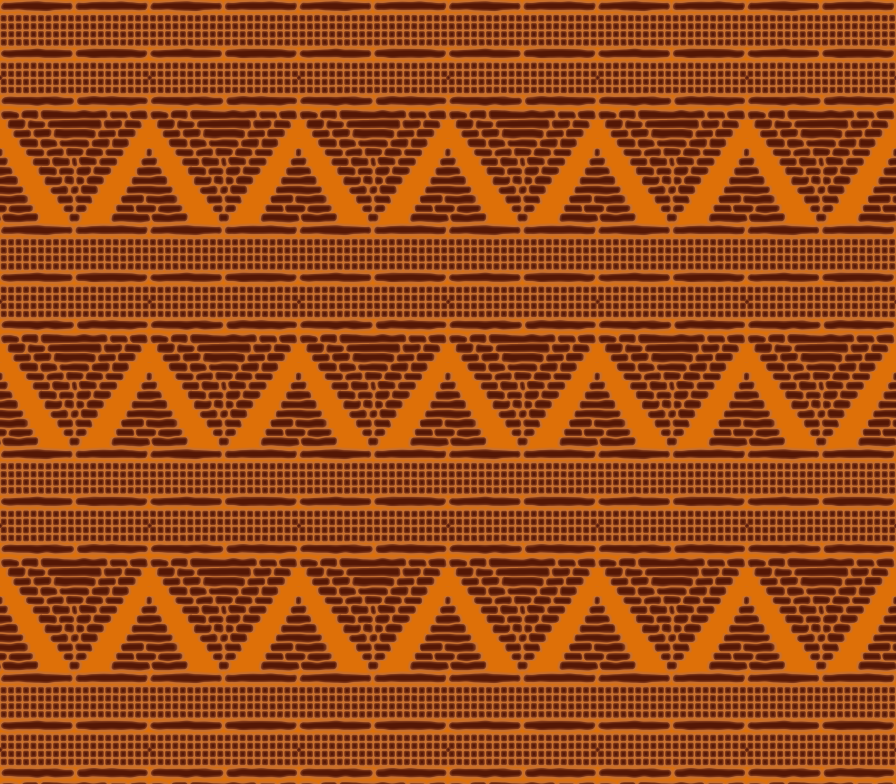
Give the GLSL for this pattern, as a Shadertoy shader.

```glsl
// Woven-style band pattern: rows of long dashes and small dots alternate with
// a zigzag of beaded triangles. Every mark is a rounded box laid out by row and
// column in a repeating tile; periodic noise gives the edges a hand-cut wobble.

const float REPEATS_ACROSS = 6.0;
const vec2  TILE = vec2(128.0, 192.0);      // design units per repeat
const vec3  INK = vec3(0.33, 0.09, 0.02);
const vec3  INK_EDGE = vec3(0.47, 0.20, 0.09);
const vec3  ORANGE = vec3(0.87, 0.44, 0.03);
const vec3  THIN_GAP = vec3(0.78, 0.44, 0.19);
const vec3  DASH_ROWS = vec3(5.2, 45.8, 86.5);
const vec2  DOT_TOPS = vec2(12.3, 53.1);
const vec2  DOT_PITCH = vec2(6.4, 6.85);
const float DASH_PITCH = 64.0;
const float ZIGZAG_TOP = 94.7;
const float ROW_PITCH = 8.0;
const float ROW_COUNT = 12.0;
const float BEAD_PITCH = 17.0;
const float BEAD_GAP = 1.0;                 // half the space between beads
const float WOBBLE = 1.5;
const float NOISE_CELL = 8.0;

float hash(vec2 p) {
    vec3 q = fract(vec3(p.xyx) * 0.1031);
    q += dot(q, q.yzx + 33.33);
    return fract((q.x + q.y) * q.z);
}

// Value noise that wraps at the tile border.
float tileNoise(vec2 p) {
    vec2 g = p / NOISE_CELL, period = TILE / NOISE_CELL;
    vec2 i = floor(g), f = fract(g);
    f = f * f * (3.0 - 2.0 * f);
    vec2 a = mod(i, period), b = mod(i + 1.0, period);
    return mix(mix(hash(a), hash(vec2(b.x, a.y)), f.x),
               mix(hash(vec2(a.x, b.y)), hash(b), f.x), f.y);
}

float roundedBox(vec2 p, vec2 halfSize, float radius) {
    radius = min(radius, min(halfSize.x, halfSize.y));
    vec2 q = abs(p) - halfSize + radius;
    return length(max(q, 0.0)) + min(max(q.x, q.y), 0.0) - radius;
}

float centredMod(float x, float period) {
    return mod(x + 0.5 * period, period) - 0.5 * period;
}

float dashes(vec2 p) {
    float x = mod(p.x, DASH_PITCH) - 0.5 * DASH_PITCH;
    float taper = 1.0 - 0.25 * pow(x / 31.0, 2.0);
    float d = 1e3;
    for (int i = 0; i < 3; i++) {
        float y = centredMod(p.y - DASH_ROWS[i], TILE.y);
        d = min(d, roundedBox(vec2(x, y), vec2(30.6, 3.7 * taper), 3.2));
    }
    return d;
}

float dots(vec2 p) {
    float d = 1e3;
    float x = mod(p.x, DOT_PITCH.x) - 0.5 * DOT_PITCH.x;
    for (int i = 0; i < 2; i++) {
        float y = p.y - DOT_TOPS[i];
        float row = clamp(floor(y / DOT_PITCH.y), 0.0, 3.0);
        y -= (row + 0.5) * DOT_PITCH.y;
        d = min(d, roundedBox(vec2(x, y), vec2(2.55, 2.75), 1.5));
    }
    return d;
}

// Downward triangle: two beads along each side, bars in the middle.
float beadedTriangle(float x, float y, float row) {
    float reach = 63.6 - 5.3 * row;
    float lastBead = min(2.0, floor((reach - 2.2) / BEAD_PITCH));
    float bead = clamp(floor((reach - abs(x)) / BEAD_PITCH), 0.0, max(lastBead, 0.0));
    float outer = reach - bead * BEAD_PITCH;
    bool central = bead > 1.5 || outer < 9.0;
    float inner = central ? -outer : max(outer - BEAD_PITCH, 0.0);
    float along = (central ? x : abs(x)) - 0.5 * (outer + inner);
    float jitter = hash(vec2(bead + 4.0 * step(0.0, x) * float(!central), row)) - 0.5;
    vec2 halfSize = vec2(0.5 * (outer - inner) - BEAD_GAP, 3.35 + 0.4 * jitter);
    return roundedBox(vec2(along, y + 0.6 * jitter), halfSize, 2.8);
}

// Upward triangle: stacked bars, the lowest ones cut into pieces.
float stackedTriangle(float x, float y, float row) {
    if (row < 4.0) return length(vec2(x, y + (4.0 - row) * ROW_PITCH)) - 2.0;
    float reach = 4.3 * (row - 3.3);
    float pieces = row < 9.0 ? 1.0 : 2.0 + mod(row + 1.0, 2.0);
    float side = x / reach;
    float shift = (hash(vec2(row, 17.0)) - 0.5) * 8.0 * step(1.5, pieces);
    float bent = x + shift * max(1.0 - side * side, 0.0);
    float width = 2.0 * reach / pieces;
    float piece = clamp(floor((bent + reach) / width), 0.0, pieces - 1.0);
    float along = bent + reach - (piece + 0.5) * width;
    return roundedBox(vec2(along, y), vec2(0.5 * width - 0.8, 3.3), 2.7);
}

float zigzag(vec2 p) {
    float y = p.y - ZIGZAG_TOP;
    float row = clamp(floor(y / ROW_PITCH), 0.0, ROW_COUNT - 1.0);
    y -= (row + 0.5) * ROW_PITCH;
    float down = beadedTriangle(mod(p.x, TILE.x) - 0.5 * TILE.x, y, row);
    return min(down, stackedTriangle(centredMod(p.x, TILE.x), y, row));
}

void mainImage(out vec4 fragColor, in vec2 fragCoord) {
    // Tile coordinates, measured downward from the top edge.
    float unit = REPEATS_ACROSS * TILE.x / iResolution.x;
    vec2 p = vec2(fragCoord.x, iResolution.y - fragCoord.y) * unit;
    p.y = mod(p.y, TILE.y);

    // Hand-cut wobble, gentler on the dots.
    vec2 wobble = vec2(tileNoise(p), tileNoise(p + vec2(56.0, 104.0))) - 0.5;
    vec2 q = p + WOBBLE * wobble;
    float d = min(min(dashes(q), zigzag(q)), dots(p + 0.3 * wobble));

    // Soft edge; narrow gaps are paler and small marks lighter.
    vec3 ground = mix(THIN_GAP, ORANGE, smoothstep(0.6, 3.0, d));
    vec3 ink = mix(INK_EDGE, INK, smoothstep(0.3, 2.2, -d));
    float coverage = smoothstep(-0.7 * unit, 0.7 * unit, d);
    fragColor = vec4(mix(ink, ground, coverage), 1.0);
}
```
